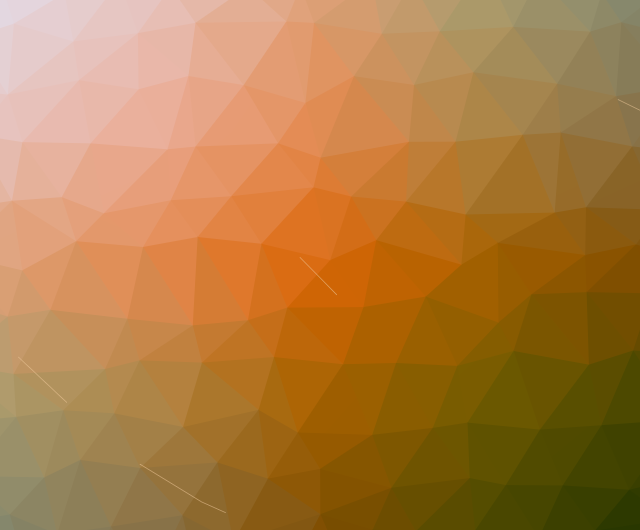
A Shadertoy shader for this background:

```glsl
// Low-poly mesh of flat triangles, from pale lilac through orange to dark olive, with a few hairlines.

const vec2  GRID   = vec2(10.6, 9.6);  // mesh cells across and up the canvas
const float JITTER = 0.31;             // vertex displacement in cells
const float SEED   = 17.0;

// Ramp stops, shared by both axes (values below zero clip after blending)
const vec3 LILAC  = vec3(0.89, 0.85, 0.89);
const vec3 PEACH  = vec3(0.92, 0.67, 0.58);
const vec3 ORANGE = vec3(0.86, 0.40, 0.03);
const vec3 OLIVE  = vec3(0.45, 0.36, -0.05);
const vec3 FOREST = vec3(0.15, 0.21, -0.04);

// Hairline ends, as fractions of the canvas
const int   HAIRLINE_COUNT = 5;
const vec4  HAIRLINES[HAIRLINE_COUNT] = vec4[](
    vec4(0.469, 0.514, 0.526, 0.444),
    vec4(0.029, 0.326, 0.104, 0.241),
    vec4(0.219, 0.124, 0.315, 0.053),
    vec4(0.315, 0.053, 0.352, 0.033),
    vec4(0.966, 0.812, 1.010, 0.786));
const vec3  HAIRLINE_COLOR = vec3(0.93, 0.78, 0.60);
const float HAIRLINE_WIDTH = 0.0014;
const float HAIRLINE_ALPHA = 0.6;

vec2 hash22(vec2 p) {
    vec3 q = fract(vec3(p.xyx) * vec3(0.1031, 0.1030, 0.0973));
    q += dot(q, q.yzx + 33.33);
    return fract((q.xx + q.yz) * q.zy);
}

vec3 ramp(float t) {
    t = clamp(t, 0.0, 1.0) * 4.0;
    vec3 c = mix(LILAC, PEACH, clamp(t, 0.0, 1.0));
    c = mix(c, ORANGE, clamp(t - 1.0, 0.0, 1.0));
    c = mix(c, OLIVE, clamp(t - 2.0, 0.0, 1.0));
    return mix(c, FOREST, clamp(t - 3.0, 0.0, 1.0));
}

// Equal blend of a rightward and a downward ramp
vec3 field(vec2 uv) {
    return clamp(0.5 * (ramp(uv.x) + ramp(1.0 - uv.y)), 0.0, 1.0);
}

// Staggered, jittered lattice point in canvas fractions
vec2 vertex(vec2 id) {
    vec2 offset = (hash22(id + SEED) - 0.5) * 2.0 * JITTER;
    return (id + vec2(0.5 * mod(id.y, 2.0), 0.0) + offset) / GRID;
}

// Signed distance to the line ab, positive on its right
float edge(vec2 p, vec2 a, vec2 b) {
    vec2 d = normalize(b - a);
    return dot(p - a, vec2(d.y, -d.x));
}

// Add one counterclockwise triangle: flat colour in rgb, coverage in a
void addTriangle(inout vec4 sum, vec2 uv, vec2 a, vec2 b, vec2 c, vec2 scale, float pixel) {
    vec2 p = uv * scale, pa = a * scale, pb = b * scale, pc = c * scale;
    float d = max(edge(p, pa, pb), max(edge(p, pb, pc), edge(p, pc, pa)));
    float cover = clamp(0.5 - d / pixel, 0.0, 1.0);
    sum += vec4(field((a + b + c) / 3.0), 1.0) * cover;
}

float segmentDistance(vec2 p, vec2 a, vec2 b) {
    vec2 ab = b - a;
    return length(p - a - ab * clamp(dot(p - a, ab) / dot(ab, ab), 0.0, 1.0));
}

void mainImage(out vec4 fragColor, in vec2 fragCoord) {
    vec2 uv = fragCoord / iResolution.xy;
    vec2 scale = vec2(iResolution.x / iResolution.y, 1.0);
    float pixel = 1.0 / iResolution.y;

    // Mesh: split each nearby quad along its shorter diagonal
    vec2 home = floor(uv * GRID);
    vec4 sum = vec4(field(uv), 1.0) * 0.001;
    for (int j = -1; j <= 1; j++) {
        for (int i = -2; i <= 1; i++) {
            vec2 id = home + vec2(i, j);
            vec2 a = vertex(id);
            vec2 b = vertex(id + vec2(1, 0));
            vec2 c = vertex(id + vec2(1, 1));
            vec2 d = vertex(id + vec2(0, 1));
            if (length((c - a) * scale) < length((d - b) * scale)) {
                addTriangle(sum, uv, a, b, c, scale, pixel);
                addTriangle(sum, uv, a, c, d, scale, pixel);
            } else {
                addTriangle(sum, uv, a, b, d, scale, pixel);
                addTriangle(sum, uv, b, c, d, scale, pixel);
            }
        }
    }
    vec3 color = sum.rgb / sum.a;

    // Hairlines
    float nearest = 1.0;
    for (int k = 0; k < HAIRLINE_COUNT; k++) {
        vec4 h = HAIRLINES[k];
        nearest = min(nearest, segmentDistance(uv * scale, h.xy * scale, h.zw * scale));
    }
    float line = clamp(0.5 + (0.5 * HAIRLINE_WIDTH - nearest) / pixel, 0.0, 1.0);
    color = mix(color, HAIRLINE_COLOR, line * HAIRLINE_ALPHA);

    fragColor = vec4(color, 1.0);
}
```
